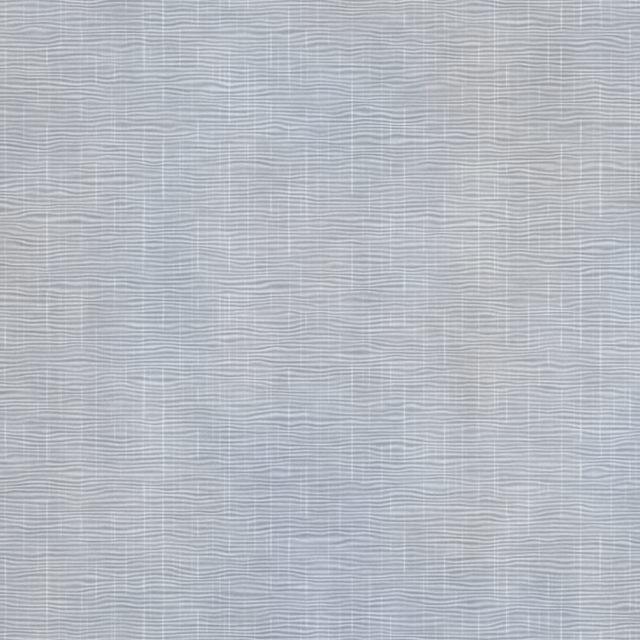
Give the GLSL for this texture, as a WebGL 1 fragment shader.

```glsl
precision highp float;
// Pale blue-grey ribbed cloth: fine wavy horizontal ribs crossed by faint vertical threads.
uniform vec2 u_resolution;

float hash(vec2 p) {
  return fract(sin(dot(p, vec2(127.1, 311.7))) * 43758.5453);
}

float noise(vec2 p) {
  vec2 i = floor(p);
  vec2 f = fract(p);
  f = f * f * (3.0 - 2.0 * f);
  return mix(mix(hash(i), hash(i + vec2(1.0, 0.0)), f.x),
             mix(hash(i + vec2(0.0, 1.0)), hash(i + vec2(1.0, 1.0)), f.x), f.y);
}

float fbm(vec2 p) {
  float sum = 0.0;
  float amp = 0.5;
  for (int i = 0; i < 4; i++) {
    sum += amp * noise(p);
    p = p * 2.03 + 17.3;
    amp *= 0.5;
  }
  return sum / 0.9375;
}

// Horizontal ribs that drift, pinch and fade along their length, about -1 to 1.
float ribs(vec2 uv) {
  float drift = 1.1 * (noise(uv * vec2(16.0, 48.0)) - 0.5)
              + 0.5 * (noise(uv * vec2(42.0, 90.0) + 31.0) - 0.5);
  float row = uv.y * 146.0 + drift;
  float wave = cos(6.2832 * row);
  float depth = 0.55 + 0.75 * noise(vec2(uv.x * 22.0, floor(row) * 0.73 + 5.0));
  return wave * depth;
}

// Thin light vertical threads, jittered within columns and broken along y.
float threads(vec2 uv, float columns, float seed, float pixel) {
  float column = floor(uv.x * columns);
  float center = (column + 0.25 + 0.5 * hash(vec2(column, seed))) / columns;
  float line = 1.0 - smoothstep(0.0004, 0.0007 + pixel, abs(uv.x - center));
  float broken = smoothstep(0.3, 0.75, noise(vec2(column * 7.3 + seed, uv.y * 34.0)));
  return line * broken * (0.4 + 0.6 * hash(vec2(column, seed + 9.0)));
}

void main() {
  vec2 uv = gl_FragCoord.xy / u_resolution.y;
  float pixel = 1.0 / u_resolution.y;

  // Broad cloudy patches and soft vertical bands
  float cloud = fbm(uv * vec2(6.0, 5.0) + 3.7) - 0.5;
  float band = noise(vec2(uv.x * 26.0, uv.y * 2.5 + 40.0)) - 0.5;
  float streak = noise(uv * vec2(34.0, 230.0) + 71.0) - 0.5;
  float grain = noise(uv * 300.0 + 13.0) - 0.5;

  float tone = 0.55 + 0.34 * ribs(uv) + 0.26 * cloud + 0.09 * band
             + 0.24 * streak + 0.12 * grain;
  tone += 0.34 * threads(uv, 37.0, 2.0, pixel) + 0.2 * threads(uv, 61.0, 23.0, pixel);

  vec3 color = mix(vec3(0.585, 0.605, 0.640), vec3(0.810, 0.830, 0.858),
                   clamp(tone, -0.15, 1.15));

  // Slow drift between cool blue and warmer grey
  float warmth = fbm(uv * vec2(4.0, 3.5) + 52.0) - 0.5;
  color += warmth * vec3(0.05, 0.015, -0.05);

  gl_FragColor = vec4(color, 1.0);
}
```
